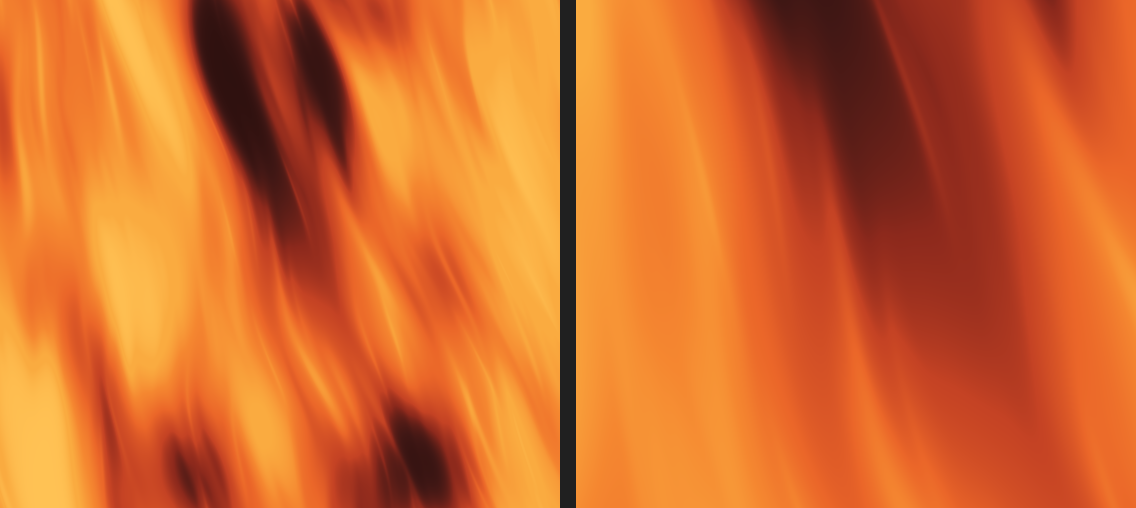
Left: the whole. Right: its middle third, enlarged.
Give the GLSL for this texture, as a Shadertoy shader.

```glsl
// Close view of a fire: soft, leaning sheets of flame with dark hollows.
// Cellular noise scatters tapered tongues, soft in body with a few bright
// crests; their heat plus broad zones is mapped to an ember-to-yellow ramp.

#define LEAN 0.22            // drift to the left with height
#define SWAY 0.014           // sideways waviness of the flow
#define FAN 0.85             // spread of tongue directions
#define LAYERS 4             // tongue layers, broad to fine
#define BASE_FREQ vec2(3.3, 1.9)
#define FREQ_STEP vec2(2.0, 1.5)
#define BASE_WEIGHT 1.75
#define WEIGHT_STEP 0.52
#define CREST 0.75           // glow along the edges of the hottest tongues
#define HEAT_BIAS 0.17
#define CONTRAST 1.9

vec3 hash3(vec3 c) {
    c = fract(c * vec3(0.1031, 0.1030, 0.0973));
    c += dot(c, c.yxz + 33.33);
    return fract((c.xxy + c.yxx) * c.zyx);
}

// Layered sines bend the upright flow into leaning, wavy paths.
vec2 flow(vec2 p) {
    float bend = sin(5.0 * p.y + 4.0 * p.x + 0.6)
               + 0.6 * sin(9.0 * p.y - 7.0 * p.x + 2.1)
               + 0.35 * sin(17.0 * p.y + 13.0 * p.x);
    float lean = LEAN * (0.45 + p.x);
    return vec2(p.x + lean * (p.y - 0.5) + SWAY * bend, p.y);
}

// One tongue around the origin: firm on one flank, fading on the other.
float tongue(vec2 d, float tilt, float flank, float strength) {
    float along = max(1.0 - d.y * d.y, 0.0);
    along *= along;
    float x = flank * (d.x + FAN * (tilt - 0.5) * d.y + 0.08 * sin(3.0 * d.y));
    float width = mix(0.7, 0.35, smoothstep(-0.5, 1.0, d.y));
    float sheet = smoothstep(-0.25, 0.14, x) * (1.0 - smoothstep(0.0, width, x));
    float crest = exp(-pow((x - 0.05) / 0.08, 2.0)) * smoothstep(0.45, 0.95, strength);
    return strength * along * (sheet + CREST * along * crest);
}

// Cellular sum of hot and cool tongues.
float tongues(vec2 q, float layer) {
    vec2 cell = floor(q);
    float sum = 0.0;
    for (int j = -1; j <= 1; j++) {
        for (int i = -1; i <= 1; i++) {
            vec2 id = cell + vec2(i, j);
            vec3 place = hash3(vec3(id + 40.0, layer * 7.0 + 3.0));
            vec3 kind = hash3(vec3(id + 91.0, layer * 5.0 + 17.0));
            float flank = kind.y < 0.5 ? -1.0 : 1.0;
            sum += tongue(q - id - place.xy, place.z, flank, 2.0 * kind.x - 1.0);
        }
    }
    return sum;
}

// Broad soft zone, tilted with the flow.
float zone(vec2 p, vec2 centre, vec2 size) {
    vec2 d = p - centre;
    d.x += LEAN * d.y;
    d /= size;
    return exp(-dot(d, d));
}

float broadHeat(vec2 p) {
    float glow = 1.5 * zone(p, vec2(0.27, 0.45), vec2(0.13, 0.22))
               + 1.6 * zone(p, vec2(1.02, 0.60), vec2(0.13, 0.40))
               + 1.1 * zone(p, vec2(0.52, 0.14), vec2(0.06, 0.16))
               + 1.2 * zone(p, vec2(0.04, 0.18), vec2(0.05, 0.22));
    float hollow = 2.7 * zone(p, vec2(0.63, 0.90), vec2(0.07, 0.24))
                 + 1.9 * zone(p, vec2(0.45, 0.90), vec2(0.06, 0.19))
                 + 1.4 * zone(p, vec2(0.75, 0.98), vec2(0.06, 0.10))
                 + 2.3 * zone(p, vec2(0.82, 0.08), vec2(0.12, 0.13));
    float shade = 1.2 * zone(p, vec2(0.15, 0.36), vec2(0.07, 0.19))
                + 1.3 * zone(p, vec2(0.86, 0.47), vec2(0.08, 0.18))
                + 1.2 * zone(p, vec2(0.00, 0.80), vec2(0.05, 0.22))
                + 0.8 * zone(p, vec2(0.62, 0.58), vec2(0.08, 0.24))
                + 0.9 * zone(p, vec2(0.38, 0.08), vec2(0.10, 0.12));
    return glow - hollow - shade;
}

float ramp(float a, float b, float x) {
    return clamp((x - a) / (b - a), 0.0, 1.0);
}

vec3 fireColour(float u) {
    vec3 soot   = vec3(0.25, 0.09, 0.08);
    vec3 ember  = vec3(0.55, 0.16, 0.11);
    vec3 red    = vec3(0.77, 0.26, 0.14);
    vec3 orange = vec3(0.92, 0.40, 0.16);
    vec3 amber  = vec3(0.96, 0.53, 0.19);
    vec3 yellow = vec3(0.98, 0.67, 0.25);
    vec3 c = mix(soot * 0.7, soot, ramp(0.0, 0.02, u));
    c = mix(c, ember, ramp(0.02, 0.08, u));
    c = mix(c, red, ramp(0.08, 0.18, u));
    c = mix(c, orange, ramp(0.18, 0.44, u));
    c = mix(c, amber, ramp(0.44, 0.72, u));
    c = mix(c, yellow, ramp(0.72, 0.89, u));
    return mix(c, vec3(1.0, 0.76, 0.33), ramp(0.92, 1.0, u));
}

void mainImage(out vec4 fragColor, in vec2 fragCoord) {
    vec2 p = fragCoord / iResolution.y;
    vec2 q = flow(p);

    // Layer the tongues over the broad zones
    float heat = HEAT_BIAS + broadHeat(p);
    vec2 freq = BASE_FREQ;
    float weight = BASE_WEIGHT;
    for (int k = 0; k < LAYERS; k++) {
        heat += weight * tongues(q * freq + 5.3 * float(k), float(k));
        freq *= FREQ_STEP;
        weight *= WEIGHT_STEP;
    }

    // Logistic curve spreads the heat evenly over the ramp
    float level = 1.0 / (1.0 + exp(-CONTRAST * heat));
    fragColor = vec4(fireColour(level), 1.0);
}
```
